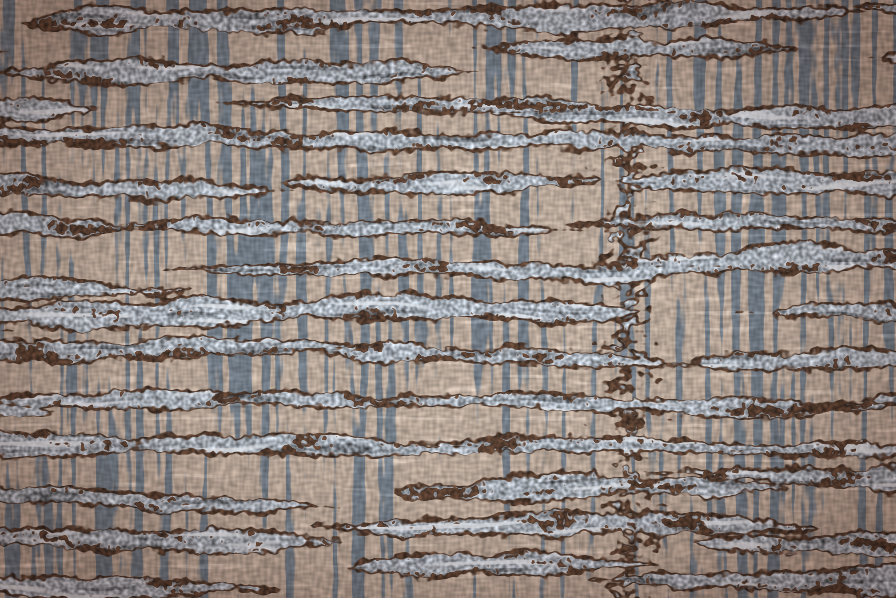
This texture is drawn by a WebGL 2 fragment shader. Its source:

```glsl
#version 300 es
precision highp float;

#define ROW_HEIGHT 0.072
#define STROKE_CELL 0.70
#define STROKE_HALF 0.0165
#define RIM_WIDTH 0.0045
#define SEAM_X 1.05
#define STREAK_FREQ 62.0
#define GRAIN_FREQ 150.0
#define LINEN vec3(0.72, 0.655, 0.60)
#define BLUE vec3(0.39, 0.45, 0.51)
#define BROWN vec3(0.30, 0.205, 0.15)
#define SILVER vec3(0.66, 0.69, 0.725)
#define VIGNETTE 0.30

uniform vec2 u_resolution;
out vec4 fragColor;

vec2 hash2(vec2 c) {
    vec2 k = vec2(dot(c, vec2(127.1, 311.7)), dot(c, vec2(269.5, 183.3)));
    return fract(sin(k) * 43758.5);
}

// Gradient noise, roughly -0.7 to 0.7
float corner(vec2 cell, vec2 offset) {
    float angle = 6.2832 * hash2(cell).x;
    return dot(vec2(cos(angle), sin(angle)), offset);
}

float noise(vec2 p) {
    vec2 i = floor(p), f = p - i;
    vec2 u = f * f * f * (f * (f * 6.0 - 15.0) + 10.0);
    float low = mix(corner(i, f), corner(i + vec2(1, 0), f - vec2(1, 0)), u.x);
    float high = mix(corner(i + vec2(0, 1), f - vec2(0, 1)),
                     corner(i + vec2(1, 1), f - vec2(1, 1)), u.x);
    return mix(low, high, u.y);
}

// Signed thickness of the scattered horizontal strokes, positive inside
float strokeField(vec2 p) {
    float field = -1.0;
    float baseRow = floor(p.y / ROW_HEIGHT);
    for (int j = -1; j <= 1; j++) {
        float row = baseRow + float(j);
        float shift = hash2(vec2(row, 91.0)).x;
        float baseCol = floor(p.x / STROKE_CELL + shift);
        for (int i = -1; i <= 1; i++) {
            vec2 id = vec2(baseCol + float(i), row);
            vec2 place = hash2(id + 17.0), size = hash2(id + 53.0);
            vec2 center = vec2((id.x - shift + 0.3 + 0.4 * place.x) * STROKE_CELL,
                               (row + 0.2 + 0.6 * place.y) * ROW_HEIGHT);
            vec2 d = p - center;
            d.y -= d.x * 0.035 * (size.y - 0.6);
            float along = d.x / mix(0.22, 0.48, size.x);
            float taper = 1.0 - along * along * along * along;
            float swell = 0.85 + 0.9 * noise(vec2(p.x * 7.0, row * 3.7 + 0.4));
            float halfWidth = STROKE_HALF * mix(0.65, 1.3, size.y) * taper * swell;
            field = max(field, halfWidth - abs(d.y));
        }
    }
    return field;
}

// Woven cloth with broken vertical dyed threads
vec3 cloth(vec2 p) {
    float cluster = noise(vec2(p.x * 6.5 + 2.3, p.y * 0.8));
    float thread = noise(vec2(p.x * STREAK_FREQ, p.y * 2.2 + 0.35));
    float fine = noise(vec2(p.x * STREAK_FREQ * 1.9, p.y * 5.0));
    float fray = noise(p * vec2(130.0, 28.0));
    float dye = smoothstep(0.10, 0.27, thread + 0.3 * fine + 0.45 * cluster + 0.16 * fray);
    vec3 color = mix(LINEN, BLUE, dye * 0.85);
    float weave = noise(p * vec2(55.0, 170.0)) + noise(p * vec2(170.0, 45.0));
    float crease = smoothstep(0.28, 0.48, noise(p * vec2(7.0, 85.0) + 5.0));
    return color * (1.0 + 0.19 * weave) + 0.09 * crease;
}

// Metallic paint with grain, bright ridges and dark folds
vec3 metal(vec2 p, float grain) {
    float fold = noise(p * vec2(6.0, 75.0) + 11.0);
    float ridge = smoothstep(0.18, 0.42, fold);
    float groove = smoothstep(0.20, 0.42, -fold);
    vec3 color = SILVER * (1.0 + 0.55 * grain - 0.28 * groove);
    return mix(color, vec3(0.91, 0.93, 0.95), ridge * 0.75);
}

void main() {
    vec2 p = gl_FragCoord.xy / u_resolution.y;
    float aspect = u_resolution.x / u_resolution.y;
    float soft = 1.0 / u_resolution.y;

    // Bands and folds share the same slow bend
    vec2 q = p;
    q.y += 0.016 * noise(p * vec2(2.5, 4.0)) + 0.006 * noise(p * vec2(11.0, 9.0));
    float grain = noise(q * GRAIN_FREQ) + 0.6 * noise(q * GRAIN_FREQ * 0.55 + 7.0);
    float ragged = noise(q * vec2(24.0, 55.0));
    float speck = noise(q * vec2(75.0, 95.0) + 3.0);

    // Torn outline and a speckled vertical seam
    float field = strokeField(q) + 0.008 * ragged + 0.007 * speck;
    float seam = 0.011 * (ragged + speck) - 0.002 - 0.18 * abs(p.x - SEAM_X);
    field = max(field, seam);
    float rim = RIM_WIDTH * (1.0 + 1.5 * noise(q * vec2(17.0, 31.0) + 9.0));
    float brownMask = smoothstep(-soft, soft, field + rim);
    float paintMask = smoothstep(-soft, soft, field);
    float worn = noise(q * vec2(9.0, 36.0) + 21.0) + 0.45 * speck + 0.25 * grain;
    paintMask *= 1.0 - smoothstep(0.22, 0.34, worn);

    vec3 color = cloth(p);
    color = mix(color, BROWN * (1.0 + 0.7 * grain), brownMask * 0.92);
    color = mix(color, metal(q, grain), paintMask);

    // Light falls off toward warm corners
    vec2 v = (p - vec2(0.5 * aspect, 0.5)) / vec2(0.5 * aspect, 0.5);
    float shade = VIGNETTE * smoothstep(0.1, 1.7, dot(v, v));
    color *= 1.0 - shade * vec3(0.85, 1.05, 1.1);
    fragColor = vec4(clamp(color, 0.0, 1.0), 1.0);
}
```
